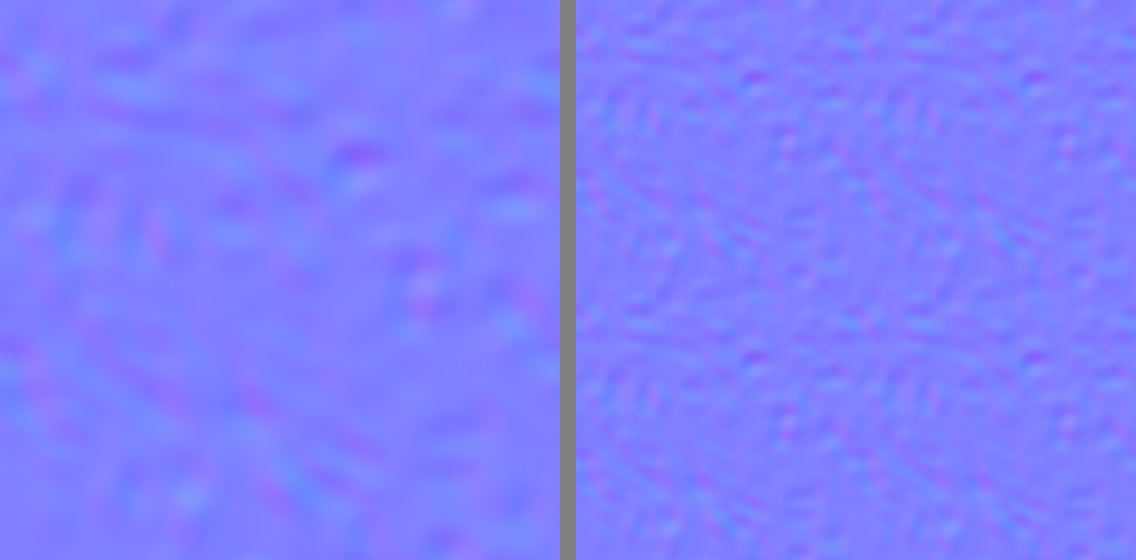
Left: one tile. Right: repeated 2 by 2.
This texture map is drawn by a WebGL 2 fragment shader. Its source:

```glsl
#version 300 es
precision highp float;

uniform vec2 u_resolution;
out vec4 fragColor;

// Four random values in 0..1 for a lattice cell
vec4 cellRandom(ivec2 cell) {
    uvec4 v = uvec4(cell, cell.x + 37, cell.y + 91) * 1664525u + 1013904223u;
    v += v.yzxy * v.wxyz;
    v ^= v >> 16u;
    v += v.yzxy * v.wxyz;
    return vec4(v >> 8u) / 16777216.0;
}

// Gradient of a wrapped field of smooth, slightly stretched bumps and dents
vec2 reliefGradient(vec2 uv, int cells) {
    vec2 p = uv * float(cells);
    ivec2 base = ivec2(floor(p));
    vec2 gradient = vec2(0.0);
    for (int y = -2; y <= 2; y++) {
        for (int x = -2; x <= 2; x++) {
            ivec2 cell = base + ivec2(x, y);
            vec4 rnd = cellRandom((cell + cells) % cells);
            vec2 offset = p - vec2(cell) - rnd.xy;

            // Long axis mostly runs down to the right
            float angle = -0.88 + 2.1 * (rnd.z - 0.5);
            vec2 along = vec2(cos(angle), sin(angle));
            vec2 across = vec2(-along.y, along.x);
            vec2 local = vec2(dot(offset, along) / 1.7, dot(offset, across) / 1.2);

            // Derivative of the compact bump (1 - r^2)^3
            float falloff = max(0.0, 1.0 - dot(local, local));
            vec2 slope = along * local.x / 1.7 + across * local.y / 1.2;

            // Few strong bumps among many weak ones
            float strength = 2.0 * rnd.w - 1.0;
            strength *= 1.29 * abs(strength);
            gradient -= strength * 6.0 * falloff * falloff * slope;
        }
    }
    return gradient;
}

void main() {
    vec2 uv = gl_FragCoord.xy / u_resolution;
    vec2 gradient = reliefGradient(uv, 20);

    // Encode the surface normal with the green axis pointing down
    vec3 normal = normalize(vec3(gradient * vec2(-0.054, 0.06), 1.0));
    fragColor = vec4(normal * 0.5 + 0.5, 1.0);
}
```
